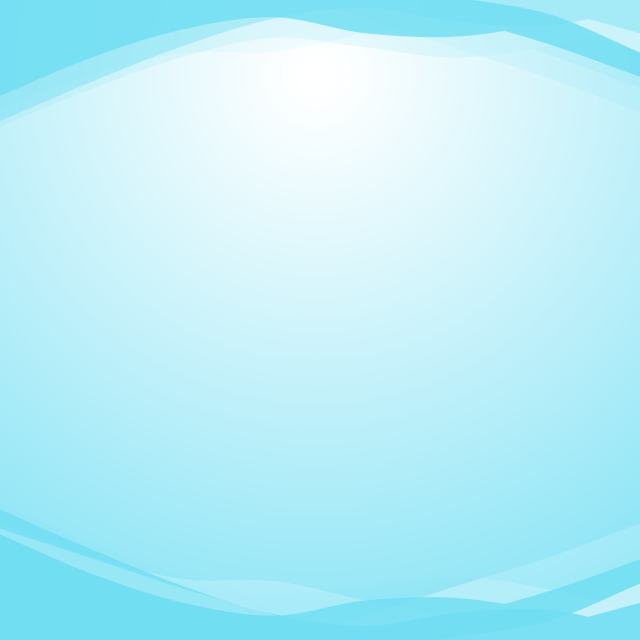
A WebGL 1 fragment shader for this background:

```glsl
precision highp float;
uniform vec2 u_resolution;

const vec3 WHITE = vec3(1.0);
const vec3 CYAN = vec3(0.44, 0.87, 0.95);
const vec3 HAZE = vec3(0.50, 0.885, 0.96);
const vec3 FROST = vec3(0.86, 0.97, 0.99);

// Cubic interpolation weights for knots at the given distances
vec4 splineWeight(vec4 offset) {
  vec4 a = min(abs(offset), 2.0);
  vec4 inner = (1.5 * a - 2.5) * a * a + 1.0;
  vec4 outer = ((2.5 - 0.5 * a) * a - 4.0) * a + 2.0;
  return mix(inner, outer, step(1.0, a));
}

// Smooth curve through eight evenly spaced heights, in percent of the canvas
float curve(float x, vec4 left, vec4 right) {
  float t = x * 7.0;
  vec4 ends = vec4(2.0 * left.x - left.y, 2.0 * right.w - right.z, 0.0, 0.0);
  float height = dot(left, splineWeight(t - vec4(0.0, 1.0, 2.0, 3.0)));
  height += dot(right, splineWeight(t - vec4(4.0, 5.0, 6.0, 7.0)));
  height += dot(ends, splineWeight(t - vec4(-1.0, 8.0, 20.0, 20.0)));
  return height * 0.01;
}

float coverage(float edge, float depth, float blur) {
  return smoothstep(-blur, blur, edge - depth);
}

// veil: strengths of the low wave, left veil, right veil and their overlap
// body: strengths of the crest, main wave, corner highlight and corner wash
vec3 paintWaves(vec3 color, float x, float depth, float blur,
                vec3 veilColor, vec4 veil, vec4 body, float ribbonStrength) {
  // Main wave and the crest crossing it
  float mainEdge = curve(x, vec4(15.0, 9.0, 4.6, 2.7), vec4(5.2, 5.7, 3.6, 0.6));
  float mainTail = curve(x, vec4(-10.0, -10.0, -7.0, -3.0), vec4(0.0, 2.9, 6.9, 12.0));
  float crestEdge = curve(x, vec4(18.9, 12.8, 7.2, 2.9), vec4(1.2, 3.4, 4.0, 1.0));
  float crestTail = curve(x, vec4(-9.0, -9.0, -9.0, -6.0), vec4(-4.0, -1.8, 1.3, 5.2));

  // Transparent veils and the ribbon
  float lowEdge = curve(x, vec4(19.8, 13.9, 8.9, 5.9), vec4(7.4, 9.0, 7.2, 3.9));
  float lowTail = curve(x, vec4(-10.0, -10.0, -8.0, -4.0), vec4(-0.6, 3.6, 8.5, 13.7));
  float leftEdge = curve(x, vec4(16.9, 11.7, 8.3, 8.1), vec4(5.2, 2.6, 0.0, -2.6));
  float rightEdge = curve(x, vec4(-14.0, -10.0, -6.0, -2.0), vec4(2.9, 7.6, 12.2, 17.6));
  float cornerEdge = curve(x, vec4(-8.0, -8.0, -7.0, -5.0), vec4(-3.0, -0.4, 2.2, 8.2));
  float ribbonEdge = curve(x, vec4(15.9, 11.4, 6.8, 2.8), vec4(-2.0, -6.0, -8.0, -8.0));

  float mainWave = coverage(max(mainEdge, mainTail), depth, blur);
  float crest = coverage(max(crestEdge, crestTail), depth, blur);
  float low = coverage(max(lowEdge, lowTail), depth, blur);
  float leftVeil = coverage(leftEdge, depth, blur);
  float rightVeil = coverage(rightEdge, depth, blur);
  float corner = coverage(cornerEdge, depth, blur);
  float ribbon = coverage(ribbonEdge, depth, blur) * (1.0 - mainWave);
  float overlap = coverage(min(lowEdge, rightEdge), depth, blur);

  // Layers from the faintest to the strongest
  color = mix(color, CYAN, low * veil.x);
  color = mix(color, veilColor, leftVeil * veil.y);
  color = mix(color, veilColor, rightVeil * veil.z);
  color = mix(color, FROST, overlap * veil.w);
  color = mix(color, CYAN, crest * body.x);
  color = mix(color, CYAN, mainWave * body.y);
  color = mix(color, FROST, ribbon * ribbonStrength);
  return mix(color, WHITE, corner * mix(body.z, body.w, crest));
}

void main() {
  vec2 uv = gl_FragCoord.xy / u_resolution;
  float blur = 0.75 / u_resolution.y;

  // Soft radial glow
  float radius = distance(uv, vec2(0.495, 0.883));
  float fade = sqrt(radius * radius + 0.0016) - 0.04;
  vec3 color = mix(WHITE, HAZE, min(fade * 1.04, 1.0));

  // Upper waves
  color = paintWaves(color, uv.x, 1.0 - uv.y, blur, CYAN,
                     vec4(0.14, 0.08, 0.12, 0.2),
                     vec4(0.42, 0.82, 0.6, 0.33), 0.0);

  // Lower waves, slightly taller on the left
  float lift = mix(0.015, 0.006, uv.x);
  color = paintWaves(color, uv.x, uv.y - lift, blur, FROST,
                     vec4(0.08, 0.3, 0.25, 0.3),
                     vec4(0.82, 0.82, 0.55, 0.06), 0.3);

  gl_FragColor = vec4(color, 1.0);
}
```
